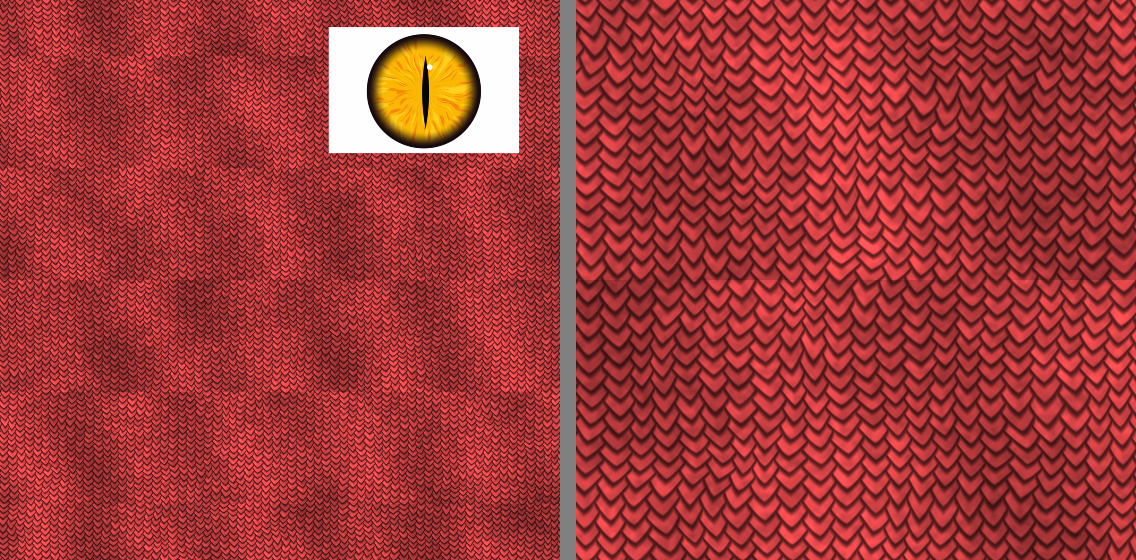
Left, the full canvas; right, a detail of the centre.
Give the GLSL for this texture, as a three.js fragment shader.

```glsl
// Red reptile hide of small heart-shaped scales, with a slit-pupil eye on a white card.
#define COLUMNS 66.0
#define ROWS 96.0
#define PATCHES 5.0
#define SCALE_RED vec3(0.78, 0.245, 0.255)
#define IRIS_GOLD vec3(0.98, 0.72, 0.02)
#define IRIS_ORANGE vec3(0.96, 0.48, 0.04)
#define RIM_DARK vec3(0.09, 0.04, 0.06)
#define CARD_CENTRE vec2(0.757, 0.839)
#define CARD_HALF vec2(0.170, 0.1125)
#define EYE_CENTRE vec2(0.757, 0.837)
#define EYE_RADIUS 0.102
#define SOFT 0.001

varying vec2 vUv;

float hash(vec2 p) {
  vec3 q = fract(vec3(p.xyx) * 0.1031);
  q += dot(q, q.yzx + 33.33);
  return fract((q.x + q.y) * q.z);
}

// Value noise that wraps after a whole number of cells
float noise(vec2 p, vec2 period) {
  vec2 i = floor(p);
  vec2 f = fract(p);
  f = f * f * (3.0 - 2.0 * f);
  vec2 a = mod(i, period);
  vec2 b = mod(i + 1.0, period);
  return mix(mix(hash(a), hash(vec2(b.x, a.y)), f.x),
             mix(hash(vec2(a.x, b.y)), hash(b), f.x), f.y);
}

float wrapNoise(vec2 uv, float cells) {
  return noise(uv * cells, vec2(cells));
}

// Coverage inside a signed distance
float fill(float d) {
  return 1.0 - smoothstep(-SOFT, SOFT, d);
}

// Broad light and dark patches, broken by faint horizontal joins
float patchTone(vec2 uv) {
  vec2 q = uv * PATCHES + vec2(0.0, 0.5);
  float band = mod(floor(q.y), PATCHES);
  float slant = q.x + 0.35 * fract(q.y) + 0.5 * hash(vec2(band, 7.0));
  float ridge = cos(6.2832 * slant + 1.5 * wrapNoise(uv, 9.0));
  return 1.0 + 0.11 * ridge + 0.24 * (wrapNoise(uv + 0.37, 11.0) - 0.5);
}

// Staggered scales with pointed lower edges, each lying over those below
vec3 hide(vec2 uv) {
  vec2 wobble = vec2(wrapNoise(uv, 33.0), wrapNoise(uv + 0.53, 33.0)) - 0.5;
  vec2 p = uv * vec2(COLUMNS, ROWS) + wobble * vec2(0.5, 0.6);
  float top = -1000.0;
  float tips[3];
  float below[3];
  float x = 0.0;
  float rise = 0.0;
  vec2 id = vec2(0.0);
  for (int i = 0; i < 3; i++) {
    float column = floor(p.x) + float(i) - 1.0;
    float wrapped = mod(column, COLUMNS);
    float dx = 2.0 * (p.x - column) - 1.0 + 0.24 * (hash(vec2(wrapped, 5.0)) - 0.5);
    float shift = 0.5 * mod(wrapped, 2.0) + 0.2 * hash(vec2(wrapped, 3.0));
    float t = p.y + shift - 0.76 * pow(abs(dx), 1.35);
    tips[i] = floor(t) - shift;
    below[i] = 1.0 - fract(t);
    if (tips[i] > top) {
      top = tips[i];
      x = dx;
      rise = fract(t);
      id = vec2(wrapped, mod(floor(t), ROWS));
    }
  }

  // Shadow under the nearest edge that lies above this scale
  float drop = 1.0;
  for (int i = 0; i < 3; i++) {
    if (tips[i] + 1.0 > top) drop = min(drop, below[i]);
  }
  float body = smoothstep(0.0, 0.2, rise) * smoothstep(0.02, 0.42, drop);
  float light = mix(0.40, 1.03 - 0.09 * x, body);
  light *= 0.92 + 0.16 * hash(id);
  light *= 0.88 + 0.24 * wrapNoise(uv, 256.0);
  return SCALE_RED * light * patchTone(uv);
}

// Golden iris with radial fibres, dark rim, slit and glint
vec3 iris(vec2 p) {
  float r = length(p) / EYE_RADIUS;
  float turn = atan(p.y, p.x) / 6.2832 + 0.5;
  float spin = turn + 0.025 * (noise(vec2(turn * 24.0, r * 6.0), vec2(24.0, 32.0)) - 0.5);
  float fine = noise(vec2(spin * 130.0, r * 5.0), vec2(130.0, 32.0));
  float broad = noise(vec2(spin * 90.0, r * 4.0 + 9.0), vec2(90.0, 32.0));
  float reach = smoothstep(0.12, 0.45, r);
  vec3 color = mix(IRIS_GOLD, IRIS_ORANGE, 0.8 * reach * smoothstep(0.58, 0.85, fine));
  color = mix(color, vec3(1.0, 0.86, 0.16), 0.7 * reach * smoothstep(0.58, 0.85, broad));
  color = mix(color, RIM_DARK, smoothstep(0.70, 0.98, r));

  // Pupil is a tall lens that narrows to points
  vec2 s = p - vec2(0.003, -0.002);
  float tall = clamp(1.0 - pow(abs(s.y) / 0.065, 2.0), 0.0, 1.0);
  float slit = fill(abs(s.x) - 0.0062 * tall) * step(0.001, tall);
  color = mix(color, vec3(0.03, 0.02, 0.02), slit);
  return mix(color, vec3(1.0), fill(length(p - vec2(0.0105, 0.043)) - 0.005));
}

void main() {
  vec3 color = hide(vUv);
  vec2 edge = abs(vUv - CARD_CENTRE) - CARD_HALF;
  color = mix(color, vec3(0.995), fill(max(edge.x, edge.y)));
  vec2 p = vUv - EYE_CENTRE;
  color = mix(color, iris(p), fill(length(p) - EYE_RADIUS));
  gl_FragColor = vec4(color, 1.0);
}
```
